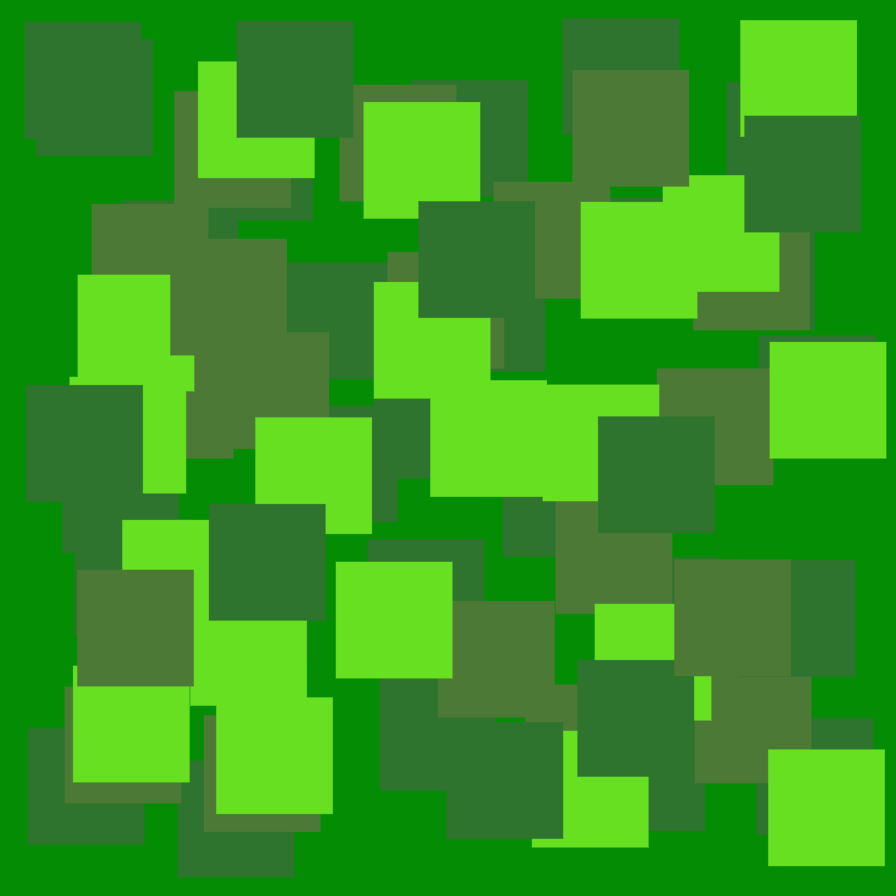
Reproduce this pattern procedurally as a three.js fragment shader.

```glsl
// Camouflage of equal, hard-edged squares scattered over a green ground.
// Each colour layer jitters its squares on a 5 by 5 lattice; later layers cover
// earlier ones. Squares stay inside the tile, so its plain border repeats cleanly.
varying vec2 vUv;

float hash(vec2 p) {
  return fract(sin(dot(p, vec2(127.1, 311.7))) * 43758.5453);
}

// Coverage of an axis-aligned square, given its lower left corner
float square(vec2 p, vec2 corner) {
  vec2 d = abs(p - corner - 0.0651) - 0.0651;
  return 1.0 - smoothstep(-0.0009, 0.0009, max(d.x, d.y));
}

// Paint a given number of squares, picked evenly from the 25 lattice cells
vec3 scatter(vec3 ground, vec3 paint, float count, float seed) {
  float cover = 0.0;
  for (int i = 0; i < 25; i++) {
    float n = float(i);
    float row = floor((n + 0.5) / 5.0);
    vec2 cell = vec2(n - 5.0 * row, row);
    float rank = mod(7.0 * n + 3.0 * seed + 0.5, 25.0);
    if (rank < count) {
      vec2 key = cell + seed * vec2(7.0, 13.0);
      vec2 jitter = vec2(hash(key), hash(key + 41.3));
      cover = max(cover, square(vUv, 0.01 + 0.18 * cell + 0.13 * jitter));
    }
  }
  return mix(ground, paint, cover);
}

void main() {
  vec3 forest = vec3(0.18, 0.45, 0.18);
  vec3 olive = vec3(0.30, 0.48, 0.21);
  vec3 lime = vec3(0.40, 0.88, 0.13);
  vec3 color = vec3(0.02, 0.55, 0.02);

  // Lower layers
  color = scatter(color, forest, 25.0, 1.0);
  color = scatter(color, olive, 15.0, 2.0);
  color = scatter(color, lime, 20.0, 3.0);

  // Sparse top layers that notch the lime squares
  color = scatter(color, forest, 10.0, 4.0);
  color = scatter(color, olive, 4.0, 5.0);

  gl_FragColor = vec4(color, 1.0);
}
```
